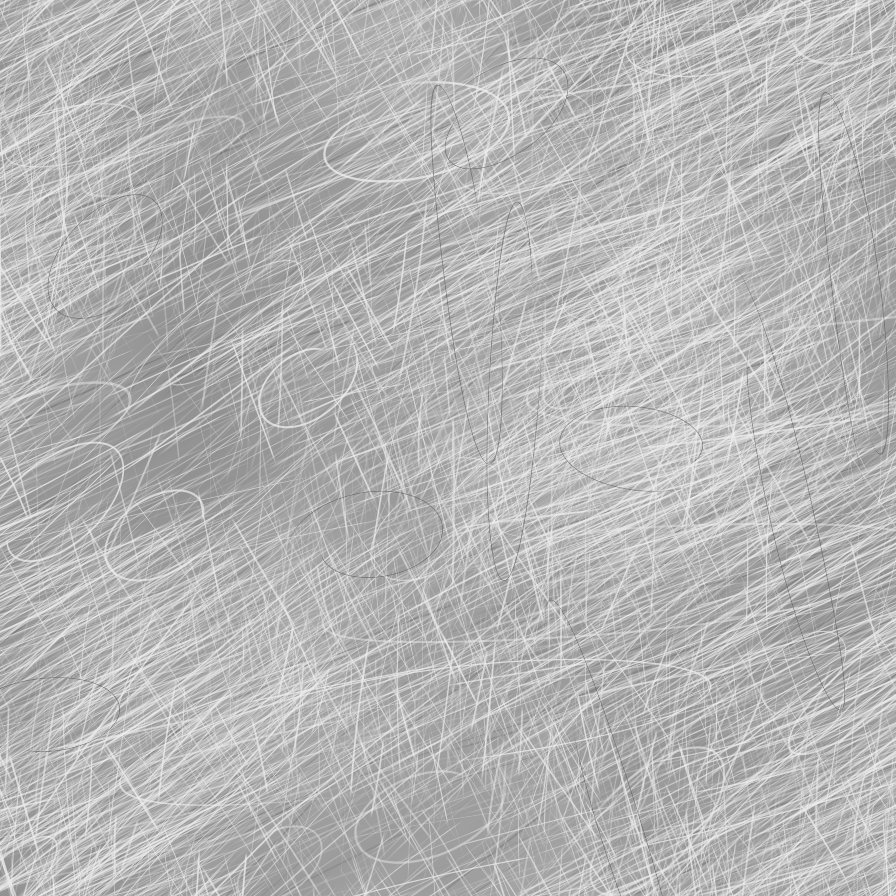
This texture is drawn by a WebGL 2 fragment shader. Its source:

```glsl
#version 300 es
precision highp float;

uniform vec2 u_resolution;
out vec4 fragColor;

const float TAU = 6.28319;

vec4 hash4(vec3 p) {
  vec4 q = fract(p.xyzx * vec4(0.1031, 0.1030, 0.0973, 0.1099));
  q += dot(q, q.wzxy + 33.33);
  return fract((q.xxyz + q.yzzw) * q.zywx);
}

mat2 rotation(float angle) {
  float c = cos(angle), s = sin(angle);
  return mat2(c, s, -s, c);
}

// Layered sines, roughly 0 to 1
float patches(vec2 p, float seed) {
  float sum = 0.0, weight = 0.5;
  p *= 7.0;
  for (int i = 0; i < 4; i++) {
    sum += weight * sin(p.x + seed + 1.3 * sin(p.y + seed * 1.7));
    p = rotation(1.1) * p * 1.7;
    weight *= 0.6;
  }
  return 0.5 + 0.45 * sum;
}

float strokeCover(float dist, float halfWidth, float pixel) {
  return clamp((halfWidth - abs(dist)) / pixel + 0.5, 0.0, 1.0);
}

// One sheet of nearly parallel strokes, at most one in each long cell
float scratches(vec2 p, float angle, vec2 cell, float density, float seed, float pixel) {
  mat2 turn = rotation(angle);
  vec2 q = p * turn / cell;
  float shift = hash4(vec3(floor(q.y), seed, 7.0)).x;
  q.x += shift;
  vec2 id = floor(q), local = fract(q);
  vec4 h = hash4(vec3(id, seed));
  vec4 g = hash4(vec3(id + 61.0, seed));
  vec2 center = turn * ((id + vec2(0.5 - shift, 0.5)) * cell);
  float crowd = smoothstep(0.2, 0.75, patches(center, 2.0 + floor(angle)));
  float keep = step(h.x, density * (0.15 + 0.85 * crowd));
  float along = local.x - 0.5;
  float path = mix(0.35, 0.65, h.y) + (h.z - 0.5) * 0.5 * along
             + (h.w - 0.5) * 0.8 * (along * along - 0.1);
  float reach = mix(0.25, 0.5, g.x);
  float ends = 1.0 - smoothstep(reach * 0.75, reach, abs(along));
  float halfWidth = mix(0.0003, 0.0011, g.y * g.y);
  float strength = 0.14 + 0.66 * g.z * g.z;
  return keep * ends * strength * strokeCover((local.y - path) * cell.y, halfWidth, pixel);
}

// Open elliptical coil that widens as it goes round
float coil(vec2 p, vec2 center, vec2 radii, float tilt, float phase, float halfWidth, float pixel) {
  vec2 q = (p - center) * rotation(tilt);
  vec2 u = q / radii;
  float f = length(u);
  float turn = fract(atan(u.y, u.x) / TAU + phase);
  float r = mix(0.8, 1.25, turn) + 0.05 * sin(turn * TAU * 2.0 + phase * 9.0);
  float dist = (f - r) * max(f, 0.1) / max(length(q / (radii * radii)), 0.001);
  float ends = smoothstep(0.0, 0.05, turn) * (1.0 - smoothstep(0.85, 1.0, turn));
  return ends * strokeCover(dist, halfWidth, pixel);
}

// Sparse cellular flecks
float flecks(vec2 p, float size, float pixel) {
  vec2 q = p / size;
  vec2 id = floor(q);
  vec4 h = hash4(vec3(id, 5.0));
  vec2 d = (fract(q) - mix(vec2(0.35), vec2(0.65), h.xy)) * rotation(0.5 + h.z);
  float radius = mix(0.08, 0.2, h.z);
  float dist = (length(d * vec2(1.0, 2.2)) - radius) * size;
  float crowd = smoothstep(0.55, 0.8, patches(id * size, 9.0));
  return step(h.w, 0.2 * crowd) * strokeCover(dist, 0.0, pixel);
}

void main() {
  vec2 p = gl_FragCoord.xy / u_resolution.y;
  float pixel = 1.0 / u_resolution.y;
  vec2 bent = p + 0.008 * sin(p.yx * 6.0 + vec2(0.0, 2.0));

  // Clouded grey ground with faint slanted grain
  float shade = 0.615 + 0.10 * (patches(p, 4.0) - 0.5);
  vec2 grain = p * rotation(0.55) * vec2(8.0, 110.0);
  shade += 0.025 * (patches(grain / 7.0, 1.0) - 0.5);

  // Dark strokes below the pale ones
  for (int i = 0; i < 12; i++) {
    vec4 h = hash4(vec3(float(i), 3.0, 8.0));
    float mark = scratches(bent, mix(0.2, 0.8, h.x), vec2(0.35, 0.04), 0.8, float(i) + 200.0, pixel);
    shade = mix(shade, 0.42, 0.7 * mark);
  }
  shade = mix(shade, 0.45, 0.7 * flecks(p, 0.03, pixel));

  // Pale slanted strokes, then steep cross strokes
  float clear = 1.0;
  for (int i = 0; i < 92; i++) {
    vec4 h = hash4(vec3(float(i), 1.0, 4.0));
    bool steep = i >= 62;
    float angle = steep ? mix(1.15, 2.2, h.x) : mix(0.12, 0.98, 0.5 * (h.x + h.y));
    vec2 cell = vec2(steep ? mix(0.1, 0.25, h.z) : mix(0.18, 0.5, h.z), mix(0.025, 0.042, h.w));
    clear *= 1.0 - scratches(bent, angle, cell, steep ? 0.7 : 0.95, float(i) + 20.0, pixel);
  }

  // Pale scribbled coils, some of them long and flat
  for (int i = 0; i < 24; i++) {
    vec4 h = hash4(vec3(float(i), 2.0, 6.0));
    vec4 g = hash4(vec3(float(i), 9.0, 6.0));
    vec2 center = (vec2(i % 6, i / 6) + h.xy) / vec2(6.0, 4.0);
    bool wide = i % 7 == 3;
    vec2 radii = wide ? vec2(0.33, 0.055) : vec2(mix(0.05, 0.11, h.z), mix(0.025, 0.05, h.w));
    float tilt = wide ? 0.14 : mix(0.15, 0.8, g.x);
    clear *= 1.0 - mix(0.4, 0.8, g.z) * coil(bent, center, radii, tilt, g.y, mix(0.0004, 0.0014, g.w), pixel);
  }
  shade = mix(shade, 0.93, 1.0 - clear);

  // Thin dark coils and long steep arcs on top
  for (int i = 0; i < 10; i++) {
    vec4 h = hash4(vec3(float(i), 12.0, 3.0));
    bool arc = i % 2 == 0;
    vec2 radii = arc ? vec2(0.22, 0.025) : vec2(0.08, 0.045);
    float mark = coil(bent, h.xy, radii, arc ? mix(1.4, 1.9, h.z) : h.z, h.w, 0.0003, pixel);
    shade = mix(shade, 0.32, 0.7 * mark);
  }

  fragColor = vec4(vec3(shade), 1.0);
}
```
